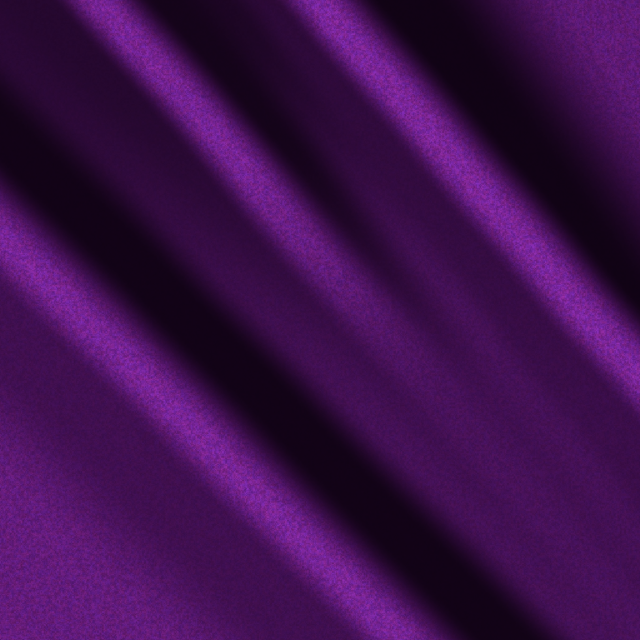
This texture is drawn by a WebGL 1 fragment shader. Its source:

```glsl
precision highp float;
// Draped purple satin: diagonal folds with soft highlights, deep valleys and fine grain.
uniform vec2 u_resolution;

float hash(vec2 p) {
    vec3 q = fract(vec3(p.xyx) * 0.1031);
    q += dot(q, q.yzx + 33.33);
    return fract((q.x + q.y) * q.z);
}

float valueNoise(vec2 p) {
    vec2 cell = floor(p);
    vec2 f = fract(p);
    f = f * f * (3.0 - 2.0 * f);
    return mix(mix(hash(cell), hash(cell + vec2(1.0, 0.0)), f.x),
               mix(hash(cell + vec2(0.0, 1.0)), hash(cell + 1.0), f.x), f.y);
}

// Brightness across the cloth, built from left to right along each row.
float foldLight(float x, float drop) {
    // Where the main ridges and valleys cross this row
    float lowerRidge = drop - 0.378;
    float valley = drop - 0.198;
    float middleRidge = 0.15 + 0.855 * drop;
    float faintRidge = 0.345 + 0.78 * drop;
    float upperRidge = 0.49 + 0.855 * drop;
    float corner = 0.81 + 0.7 * drop;

    // Folds that change strength along their length
    float slope = mix(0.165, 0.27, smoothstep(0.1, 0.7, drop));
    float middleGlow = mix(0.46, 0.28, smoothstep(0.22, 0.65, drop));
    float middleShade = mix(0.08, 0.25, smoothstep(0.2, 0.65, drop));
    float faintGlow = mix(0.11, 0.27, smoothstep(0.0, 0.5, drop));
    float faintBase = mix(0.17, 0.23, min(drop * 1.5, 1.0));

    // Lower left sheet, ridge and long dark valley
    float light = mix(0.385, 0.25, smoothstep(drop - 0.76, drop - 0.55, x));
    light = mix(light, 0.47, smoothstep(lowerRidge - 0.075, lowerRidge, x));
    light = mix(light, 0.07, smoothstep(lowerRidge + 0.01, lowerRidge + 0.135, x));

    // Middle slope, fading ridge and its shade
    light = mix(light, slope, smoothstep(valley + 0.025, valley + 0.12, x));
    light = mix(light, slope * 0.88, smoothstep(valley + 0.13, valley + 0.22, x));
    light = mix(light, middleGlow, smoothstep(middleRidge - 0.07, middleRidge - 0.005, x));
    light = mix(light, middleShade, smoothstep(middleRidge + 0.01, middleRidge + 0.095, x));

    // Faint crease
    light = mix(light, faintGlow, smoothstep(faintRidge - 0.07, faintRidge, x));
    light = mix(light, faintBase, smoothstep(faintRidge, faintRidge + 0.06, x));

    // Upper ridge, its shadow and the top right sheet
    light = mix(light, 0.48, smoothstep(upperRidge - 0.07, upperRidge - 0.005, x));
    light = mix(light, 0.065, smoothstep(upperRidge + 0.01, upperRidge + 0.11, x));
    return mix(light, 0.37, smoothstep(corner - 0.13, corner + 0.1, x));
}

void main() {
    vec2 uv = gl_FragCoord.xy / u_resolution;

    // Slight sway keeps the folds from looking ruled
    float sway = 0.012 * (valueNoise(uv * 5.0 + 7.0) - 0.5);
    float light = foldLight(uv.x + sway, 1.0 - uv.y);

    // Woven grain, strongest where the satin shines
    float grain = 0.6 * valueNoise(uv * 300.0) + 0.4 * hash(floor(uv * 512.0)) - 0.5;
    float tint = valueNoise(uv * 260.0 + 91.0) - 0.5;
    float shine = smoothstep(0.12, 0.42, light);
    light *= 1.0 + grain * mix(0.1, 0.36, shine);

    vec3 satin = light * vec3(1.0, 0.16 + 0.3 * light, 1.25);
    satin *= 1.0 + tint * mix(0.04, 0.13, shine) * vec3(1.0, 0.0, -1.0);
    gl_FragColor = vec4(satin, 1.0);
}
```
